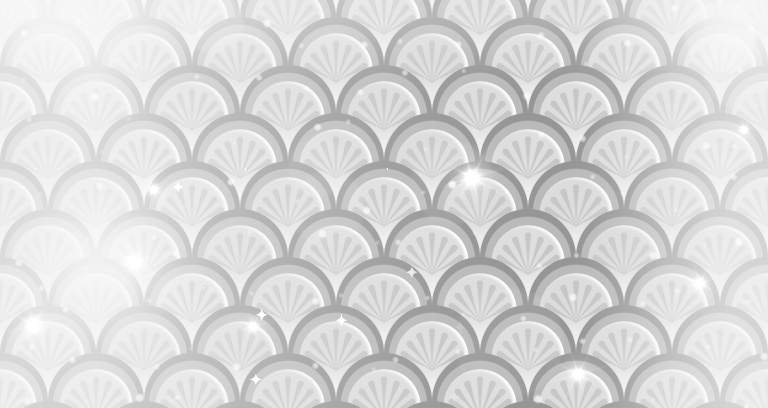
Reproduce this pattern procedurally as a Shadertoy shader.

```glsl
// Overlapping grey fish scales, eight across, each with two rims and a petal fan.
// Two candidate rows are painted per point, then veiled by a pale haze and
// topped with hashed dots, four-point stars, faint discs and bright flares.

const float SCALES_ACROSS = 8.0;
const float FIRST_APEX = 0.354;      // depth of the first full row, in scale radii
const float RIM_TONE = 0.58;
const float BAND_TONE = 0.725;
const float FACE_TONE = 0.86;
const float PETAL_TONE = 0.765;
const float HAZE_TONE = 0.975;
const float PETAL_STEP = 0.35;       // angle between petals
const float PETAL_LENGTH = 0.80;
const float PETAL_WIDTH = 0.068;
const vec2 FAN_BASE = vec2(0.0, -0.36);
const float DOT_CELL = 1.15;
const float STAR_CELL = 1.5;
const int DISC_COUNT = 7;
const int FLARE_COUNT = 8;
// Flares: position from the upper left in scale radii, then size.
const vec3 FLARES[FLARE_COUNT] = vec3[FLARE_COUNT](
    vec3(9.83, 3.70, 1.0), vec3(0.70, 6.77, 0.9), vec3(12.04, 7.80, 0.75),
    vec3(14.58, 5.90, 0.65), vec3(15.50, 2.70, 0.45), vec3(2.80, 5.46, 0.9),
    vec3(5.27, 6.80, 0.55), vec3(3.20, 3.95, 0.55));

vec3 hash32(vec2 p) {
    vec3 h = fract(p.xyx * vec3(0.1031, 0.1030, 0.0973));
    h += dot(h, h.yxz + 33.33);
    return fract((h.xxy + h.yzz) * h.zyx);
}

float fill(float d, float soft) { return 1.0 - smoothstep(-soft, soft, d); }

// Distance to a disc whose lower half is drawn out into a straight strip.
float archDistance(vec2 q, float drop, float radius) {
    return length(vec2(q.x, max(q.y + drop, 0.0))) - radius;
}

// Tapered petals fanned around a common base.
float petalDistance(vec2 q) {
    vec2 v = q - FAN_BASE;
    float i = clamp(round(atan(v.x, v.y) / PETAL_STEP), -3.0, 3.0);
    float c = cos(i * PETAL_STEP), s = sin(i * PETAL_STEP);
    vec2 local = vec2(c * v.x - s * v.y, s * v.x + c * v.y);
    float len = PETAL_LENGTH - 0.04 * abs(i);
    float h = clamp(local.y / len, 0.0, 1.0);
    return length(local - vec2(0.0, h * len)) - mix(0.008, PETAL_WIDTH, h * h);
}

// Tone of one scale; q is measured from its centre, upwards positive.
float scaleTone(vec2 q, vec2 id, float soft) {
    float face = fill(archDistance(q, 0.10, 0.76), soft);
    float tone = mix(RIM_TONE, BAND_TONE, fill(archDistance(q, 0.06, 0.90), soft));
    float faceTone = FACE_TONE + 0.02 * (hash32(id).x - 0.5);
    faceTone += 0.08 * smoothstep(0.1, 0.8, -q.y);
    tone = mix(tone, faceTone, face);
    tone = mix(tone, PETAL_TONE, 0.9 * face * fill(petalDistance(q), soft));
    // glossy crescent along the inner edge, stronger on the right
    float crescent = smoothstep(-0.05, 0.06, archDistance(q + vec2(0.04, 0.0), 0.12, 0.74));
    return tone + 0.14 * face * crescent * smoothstep(-0.9, 0.6, q.x);
}

// One row of scales: rows alternate by half a scale.
vec2 rowPoint(vec2 p, float row, out vec2 id) {
    float x = p.x - mod(row + 1.0, 2.0);
    float column = round(x * 0.5);
    id = vec2(column, row) + 20.0;
    return vec2(x - 2.0 * column, FIRST_APEX + row + 1.0 - p.y);
}

float scalePattern(vec2 p, float soft) {
    vec2 id;
    float row = floor(p.y - FIRST_APEX);
    vec2 q = rowPoint(p, row - 1.0, id);
    float tone = scaleTone(q, id, soft);
    q = rowPoint(p, row, id);
    return mix(tone, scaleTone(q, id, soft), fill(length(q) - 1.0, soft));
}

// Pale light: strong at left, moderate at the right and upper edges.
float haze(vec2 p, vec2 extent) {
    float u = p.x / extent.x;
    float veil = mix(0.66, 0.02, smoothstep(-0.05, 0.70, u));
    veil = max(veil, 0.64 * smoothstep(0.72, 0.97, u));
    veil += 0.28 * (1.0 - smoothstep(0.0, 2.0, p.y));
    for (int i = 0; i < DISC_COUNT; i++) {
        vec3 h = hash32(vec2(float(i) + 3.0, 17.0));
        float d = length(p - h.xy * extent) - mix(0.6, 1.4, h.z);
        veil += 0.07 * fill(d, 0.06);
    }
    vec2 a = p - vec2(2.2, 5.5), b = p - vec2(1.9, 1.6);
    veil += 0.35 * exp(-dot(a, a) / 2.5) + 0.2 * exp(-dot(b, b) / 2.0);
    return clamp(veil, 0.0, 0.95);
}

float sparkles(vec2 p, float soft) {
    vec3 h = hash32(floor(p / DOT_CELL) + 41.0);
    vec2 v = (fract(p / DOT_CELL) - mix(vec2(0.15), vec2(0.85), h.xy)) * DOT_CELL;
    float light = mix(0.3, 0.7, h.z) * fill(length(v) - mix(0.03, 0.08, h.z * h.z), 0.025 + soft);
    h = hash32(floor(p / STAR_CELL) + 87.0);
    v = abs((fract(p / STAR_CELL) - mix(vec2(0.2), vec2(0.8), h.xy)) * STAR_CELL);
    float star = fill(sqrt(v.x) + sqrt(v.y) - 0.40, 0.04 + soft);
    light += star * step(0.6, h.z) * (1.0 - smoothstep(8.0, 10.0, p.x)) * step(3.5, p.y);
    for (int i = 0; i < FLARE_COUNT; i++) {
        vec2 f = (p - FLARES[i].xy) / FLARES[i].z;
        light += 1.1 * exp(-dot(f, f) / 0.035) + 0.25 * exp(-dot(f, f) / 0.2);
        for (int k = 0; k < 4; k++) {
            float angle = 0.7854 * float(k) + 0.5;
            vec2 dir = vec2(cos(angle), sin(angle));
            float across = abs(f.x * dir.y - f.y * dir.x);
            light += 0.7 * exp(-across / 0.018 - abs(dot(f, dir)) / 0.3);
        }
    }
    return clamp(light, 0.0, 1.0);
}

void mainImage(out vec4 fragColor, in vec2 fragCoord) {
    float unit = 2.0 * SCALES_ACROSS / iResolution.x;
    vec2 extent = iResolution.xy * unit;
    vec2 p = vec2(fragCoord.x * unit, extent.y - fragCoord.y * unit);
    float tone = mix(scalePattern(p, unit * 0.75), HAZE_TONE, haze(p, extent));
    tone = mix(tone, 1.0, sparkles(p, unit * 0.5));
    fragColor = vec4(vec3(tone), 1.0);
}
```
